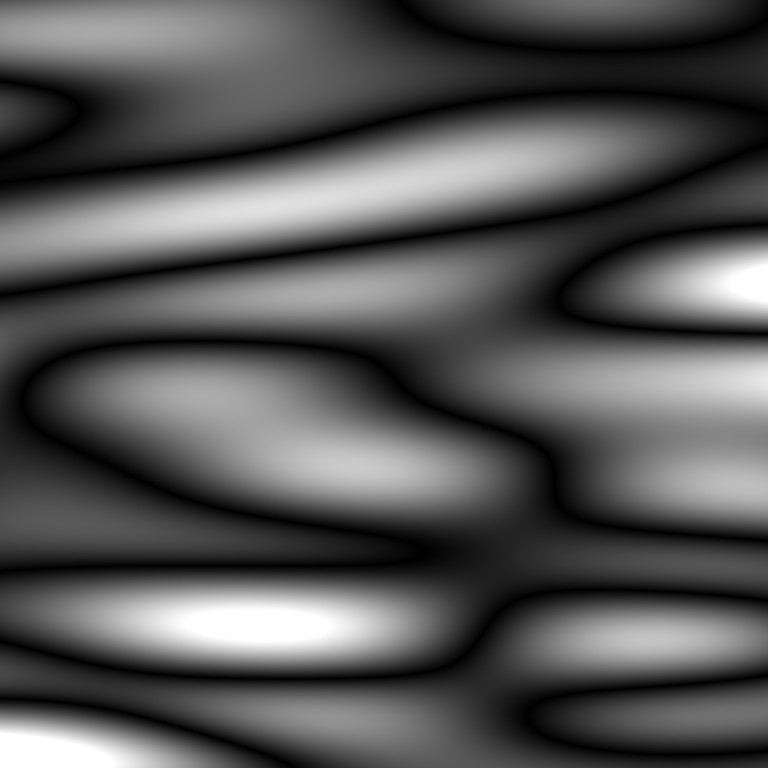
A Shadertoy shader for this texture:

```glsl
const float TAU = 6.2831853;

float hash(float n) {
    return fract(437.58 * sin(n * 12.99 + 4.1));
}

// Sum of waves that vary slowly across and quickly upward
float stretchedWaves(vec2 p) {
    const int WAVES = 24;
    float sum = 0.0;
    for (int i = 0; i < WAVES; i++) {
        float n = float(i);
        float across = 1.3 * (2.0 * fract(n * 0.618 + 0.1) - 1.0);
        float upward = mix(0.3, 5.8, (n + hash(n + 50.0)) / float(WAVES));
        sum += sin(TAU * (dot(p, vec2(across, upward)) + hash(n)));
    }
    return sum * sqrt(2.0 / float(WAVES));
}

void mainImage(out vec4 fragColor, in vec2 fragCoord) {
    vec2 uv = fragCoord / iResolution.y;

    // Folding at zero leaves thin black seams between soft bright blobs
    float brightness = 0.42 * abs(stretchedWaves(uv));
    fragColor = vec4(vec3(min(brightness, 1.0)), 1.0);
}
```
